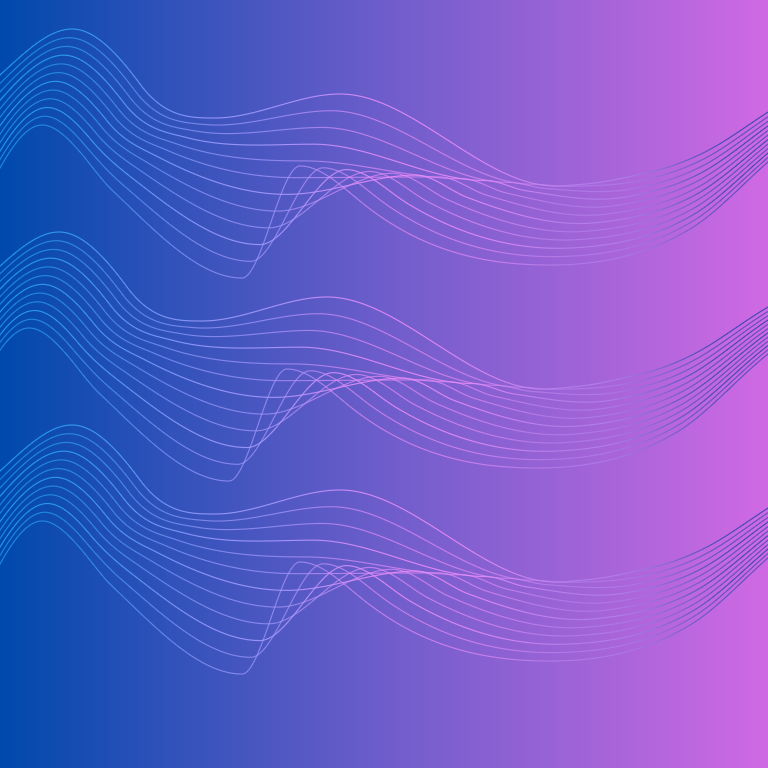
Reproduce this background procedurally as a WebGL 1 fragment shader.

```glsl
precision highp float;
// Three blended ribbons of fine wavy lines over a blue to orchid gradient.

uniform vec2 u_resolution;

#define GRID 768.0        // design units across the canvas
#define RIBBONS 3
#define LINES 12
#define LINE_WIDTH 1.15
#define RIBBON_STEP 198.0 // vertical distance between ribbons
#define MIDDLE_SHIFT vec2(-13.0, 5.0)
#define LINE_ALPHA 0.78
#define BG_LEFT vec3(0.0, 0.285, 0.675)
#define BG_MIDDLE vec3(0.43, 0.365, 0.795)
#define BG_RIGHT vec3(0.815, 0.412, 0.892)

// A line under construction; knots hold (x, y, slope), y pointing down.
struct Strand {
  float x;     // where the line is evaluated
  float blend; // 0 = top line, 1 = bottom line
  vec3 last;   // previous knot
  vec2 hit;    // height and slope at x
};

// Extends the strand to a knot blended between the top and bottom lines.
void extend(inout Strand s, vec3 top, vec3 bottom) {
  vec3 a = s.last;
  vec3 b = mix(top, bottom, s.blend);
  if (s.x >= a.x && s.x < b.x) {
    float w = b.x - a.x;
    float t = (s.x - a.x) / w;
    float u = 1.0 - t;
    float rise = b.y - a.y;
    float y = a.y + rise * t * t * (3.0 - 2.0 * t)
            + w * t * u * (a.z * u - b.z * t);
    float slope = 6.0 * rise * t * u / w
                + a.z * u * (1.0 - 3.0 * t) + b.z * t * (3.0 * t - 2.0);
    s.hit = vec2(y, slope);
  }
  s.last = b;
}

// Height and slope of one ribbon line at x.
vec2 ribbonLine(float x, float blend) {
  vec3 start = mix(vec3(0.0, 75.0, -0.9), vec3(0.0, 168.0, -1.8), blend);
  Strand s = Strand(x, blend, start, vec2(-GRID, 0.0));
  extend(s, vec3(72.0, 29.0, 0.0), vec3(42.0, 125.0, 0.0));
  extend(s, vec3(140.0, 84.0, 1.35), vec3(80.0, 152.0, 1.15));
  extend(s, vec3(215.0, 118.0, 0.0), vec3(112.0, 190.0, 0.95));
  extend(s, vec3(340.0, 94.0, 0.0), vec3(242.0, 278.0, 0.0));
  extend(s, vec3(555.0, 186.0, 0.0), vec3(300.0, 166.0, 0.0));
  extend(s, vec3(585.0, 184.0, -0.08), vec3(370.0, 209.0, 0.75));
  extend(s, vec3(650.0, 172.0, -0.22), vec3(550.0, 265.0, 0.0));
  extend(s, vec3(705.0, 152.0, -0.5), vec3(690.0, 229.0, -0.6));
  extend(s, vec3(812.0, 90.0, -0.3), vec3(812.0, 132.0, -0.4));
  return s.hit;
}

vec3 background(float x) {
  vec3 c = mix(BG_LEFT, BG_MIDDLE, clamp(x * 2.0, 0.0, 1.0));
  return mix(c, BG_RIGHT, clamp(x * 2.0 - 1.0, 0.0, 1.0));
}

// Stroke gradient: azure, lavender, pink, violet, then deep blue.
vec3 strokeColor(float x) {
  vec3 c = mix(vec3(0.16, 0.62, 0.96), vec3(0.62, 0.60, 0.99), smoothstep(0.04, 0.32, x));
  c = mix(c, vec3(0.90, 0.54, 0.97), smoothstep(0.32, 0.52, x));
  c = mix(c, vec3(0.70, 0.50, 0.92), smoothstep(0.60, 0.77, x));
  return mix(c, vec3(0.20, 0.27, 0.69), smoothstep(0.79, 0.97, x));
}

void main() {
  vec2 uv = gl_FragCoord.xy / u_resolution;
  vec2 p = vec2(uv.x, 1.0 - uv.y) * GRID;
  float pixel = GRID / min(u_resolution.x, u_resolution.y);
  vec3 color = background(uv.x);

  for (int r = 0; r < RIBBONS; r++) {
    // The middle ribbon sits a little left and low.
    float isMiddle = r == 1 ? 1.0 : 0.0;
    vec2 q = p - vec2(0.0, float(r) * RIBBON_STEP) - isMiddle * MIDDLE_SHIFT;
    if (q.y < 20.0 || q.y > 290.0) continue;
    vec3 stroke = strokeColor(q.x / GRID);

    for (int i = 0; i < LINES; i++) {
      vec2 hit = ribbonLine(q.x, float(i) / float(LINES - 1));
      float d = abs(q.y - hit.x) / sqrt(1.0 + hit.y * hit.y);
      // Box coverage keeps thin lines even at any size.
      float coverage = clamp((0.5 * (LINE_WIDTH + pixel) - d) / pixel, 0.0, 1.0);
      coverage *= min(1.0, LINE_WIDTH / pixel);
      // Slight difference in strength from line to line.
      float strength = LINE_ALPHA + 0.13 * cos(float(i) * 2.1);
      color = mix(color, stroke, coverage * strength);
    }
  }
  gl_FragColor = vec4(color, 1.0);
}
```
